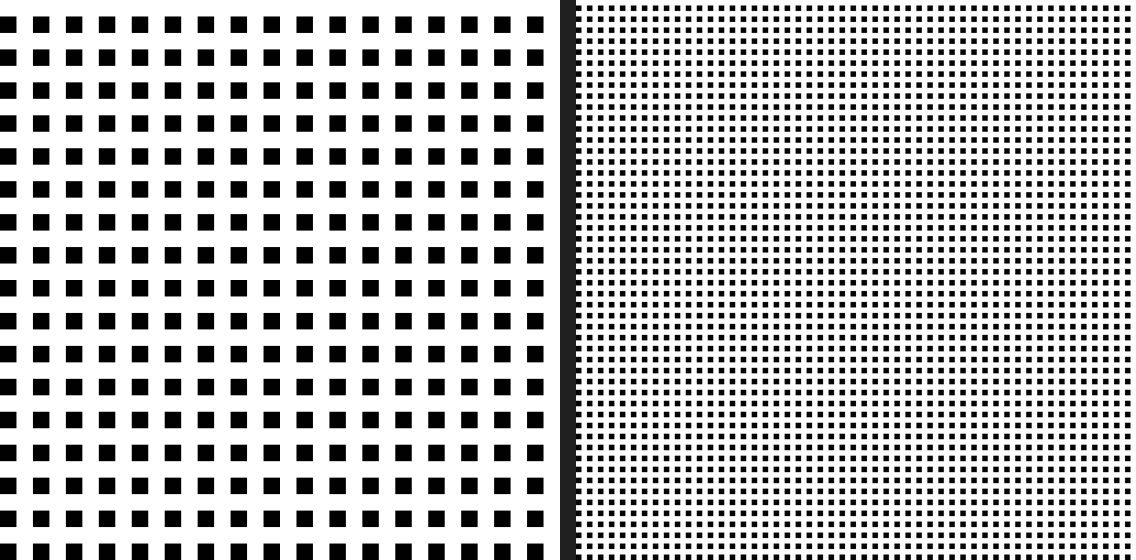
Left: one tile. Right: repeated 3 by 3.
A WebGL 2 fragment shader for this pattern:

```glsl
#version 300 es
precision highp float;
// Regular grid of solid black squares on white, each filling half its cell's width.

uniform vec2 u_resolution;
out vec4 fragColor;

const vec2 REPEATS = vec2(17.0);           // squares across and down
const vec2 SQUARE_CENTER = vec2(0.25);     // position in the cell, from lower left
const vec2 SQUARE_HALF_SIZE = vec2(0.25);  // in cell units
const float EDGE_WIDTH = 1.0;              // smoothing width, in screen samples
const vec3 PAPER = vec3(1.0);
const vec3 INK = vec3(0.005);

// Smoothed coverage of the repeated square; cellPos is in cell units.
float squareCoverage(vec2 cellPos, vec2 edgeWidth) {
    // Wrapped offset from the nearest square center
    vec2 offset = fract(cellPos - SQUARE_CENTER + 0.5) - 0.5;
    vec2 inside = SQUARE_HALF_SIZE - abs(offset);
    vec2 coverage = clamp(inside / edgeWidth + 0.5, 0.0, 1.0);
    return coverage.x * coverage.y;
}

void main() {
    vec2 uv = gl_FragCoord.xy / u_resolution;
    vec2 edgeWidth = EDGE_WIDTH * REPEATS / u_resolution;
    float ink = squareCoverage(uv * REPEATS, edgeWidth);
    fragColor = vec4(mix(PAPER, INK, ink), 1.0);
}
```
